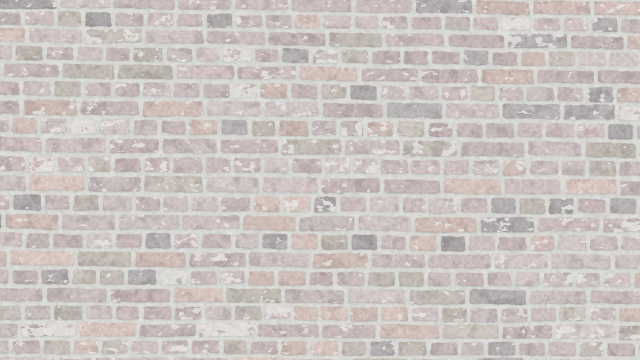
Reproduce this texture procedurally as a Shadertoy shader.

```glsl
// Pale, weathered brick wall: courses of long bricks alternate with courses of short ones.

// Layout, in canvas heights
const float COURSE_PITCH  = 0.0505;
const float COURSE_SAG    = 0.0093;   // courses bunch together and spread apart
const float LONG_PITCH    = 0.166;
const float SHORT_PITCH   = 0.0825;
const float JOINT_WIDTH   = 0.0125;
const float BRICK_HALF_H  = 0.0190;
const float CORNER_RADIUS = 0.0065;
const float EDGE_ROUGH    = 0.0060;
const float JOINT_JITTER  = 0.15;     // share of a brick length
const float TAU           = 6.2831853;

// Colours
const vec3 MORTAR = vec3(0.850, 0.850, 0.836);
const vec3 PINK   = vec3(0.790, 0.737, 0.735);
const vec3 ROSE   = vec3(0.805, 0.765, 0.765);
const vec3 PEACH  = vec3(0.825, 0.755, 0.730);
const vec3 TAN    = vec3(0.770, 0.745, 0.715);
const vec3 SLATE  = vec3(0.700, 0.682, 0.685);
const vec3 LIME   = vec3(0.895, 0.890, 0.880);

float hash(vec2 p) {
    vec3 q = fract(vec3(p.xyx) * 0.1031);
    q += dot(q, q.yzx + 33.33);
    return fract((q.x + q.y) * q.z);
}

float noise(vec2 p) {
    vec2 i = floor(p), f = fract(p);
    f = f * f * (3.0 - 2.0 * f);
    return mix(mix(hash(i), hash(i + vec2(1, 0)), f.x),
               mix(hash(i + vec2(0, 1)), hash(i + vec2(1, 1)), f.x), f.y);
}

float fbm(vec2 p) {
    float sum = 0.0, amp = 0.533;
    for (int i = 0; i < 4; i++) {
        sum += amp * noise(p);
        p = mat2(1.6, 1.2, -1.2, 1.6) * p + 17.3;
        amp *= 0.5;
    }
    return sum;
}

// Position of a vertical joint, in brick lengths
float jointAt(float index, float course) {
    return index + JOINT_JITTER * (hash(vec2(index + 71.0, course + 13.0)) - 0.5);
}

float roundedBox(vec2 p, vec2 halfSize, float radius) {
    vec2 q = abs(p) - halfSize + radius;
    return length(max(q, 0.0)) + min(max(q.x, q.y), 0.0) - radius;
}

vec3 brickTint(float pick) {
    vec3 tint = mix(PINK, ROSE, smoothstep(0.30, 0.62, pick));
    tint = mix(tint, PEACH, step(0.66, pick));
    tint = mix(tint, TAN, step(0.77, pick));
    return mix(tint, SLATE, step(0.89, pick));
}

void mainImage(out vec4 fragColor, in vec2 fragCoord) {
    vec2 p = fragCoord / iResolution.y;
    p.y = 1.0 - p.y;                                  // courses count downwards
    float grain = fbm(p * 130.0) - 0.5;
    float blotch = fbm(p * 38.0 + 40.0);

    // Course: slight slope, sag and waviness
    float y = p.y - p.x * mix(0.013, 0.003, p.y);
    y += 0.004 * (noise(vec2(p.x * 5.0, p.y * 9.0)) - 0.5);
    float row = (y - 0.0023 + COURSE_SAG * sin(TAU * y)) / COURSE_PITCH + 0.5;
    float course = floor(row);
    bool isLong = mod(course, 2.0) < 0.5;

    // Brick within the course
    float pitch = isLong ? LONG_PITCH : SHORT_PITCH;
    float stagger = 0.5 * mod(floor(course * 0.5), 2.0) + 0.3 * hash(vec2(course, 5.0));
    float u = p.x / pitch + stagger;
    float index = floor(u);
    if (u < jointAt(index, course)) index -= 1.0;
    else if (u >= jointAt(index + 1.0, course)) index += 1.0;
    float left = jointAt(index, course), right = jointAt(index + 1.0, course);
    vec2 id = vec2(index + 31.0, course + 57.0);
    float pick = hash(id), shade = hash(id + 101.0), wear = hash(id + 211.0);

    // Ragged brick outline
    vec2 local = vec2((u - 0.5 * (left + right)) * pitch, (fract(row) - 0.5) * COURSE_PITCH);
    local.y += 0.003 * (shade - 0.5) + 0.05 * (wear - 0.5) * local.x;
    vec2 halfSize = vec2(0.5 * ((right - left) * pitch - JOINT_WIDTH),
                         BRICK_HALF_H + 0.003 * (pick - 0.5));
    float d = roundedBox(local, halfSize, CORNER_RADIUS);
    d += EDGE_ROUGH * (fbm(p * 55.0 + 9.0) - 0.5);
    float aa = max(0.0013, 0.75 / iResolution.y);
    float brickMask = smoothstep(aa, -aa, d);

    // Mortar: grainy, with a soft shadow below each brick
    vec3 mortar = MORTAR + 0.09 * grain + 0.05 * (blotch - 0.5);
    float below = smoothstep(-0.3, 0.9, local.y / halfSize.y);
    mortar -= (0.02 + 0.07 * below) * exp(-max(d, 0.0) / 0.0028);

    // Brick face: tint, grain, stains and a darker rim
    vec3 brick = brickTint(pick) + 0.055 * (shade - 0.5) + 0.13 * grain;
    brick -= 0.06 * smoothstep(0.50, 0.72, blotch);
    brick -= 0.035 * below * smoothstep(-0.005, 0.0, d);

    // Lime left on the face, a few bricks nearly covered
    float cover = mix(0.74, 0.54, wear * wear) - 0.22 * step(0.97, wear);
    float lime = smoothstep(cover, cover + 0.10, fbm(p * vec2(48.0, 70.0) + id * 3.7));
    brick = mix(brick, LIME + 0.08 * grain, 0.85 * lime);

    fragColor = vec4(clamp(mix(mortar, brick, brickMask), 0.0, 1.0), 1.0);
}
```
